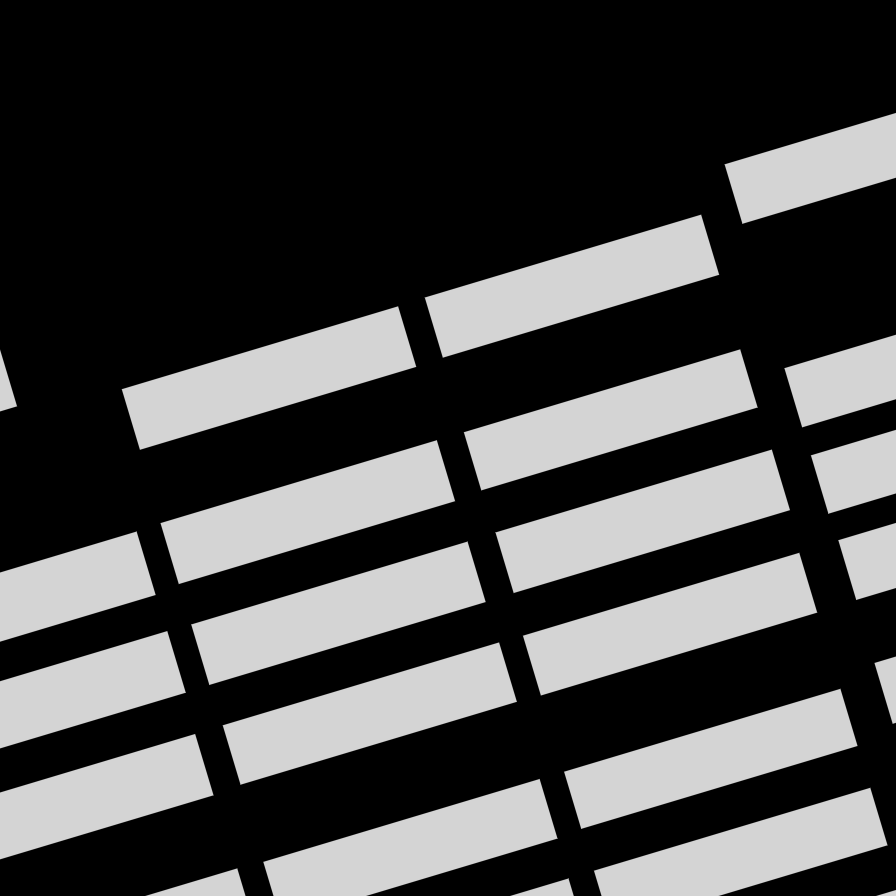
Give the GLSL for this pattern, as a Shadertoy shader.

```glsl
// Tilted grid of pale bars on black, in bands of three rows, with a loose upper edge.

float hash(vec2 p) {
    return fract(sin(dot(p, vec2(127.1, 311.7))) * 43758.5);
}

float boxDistance(vec2 p, vec2 halfSize) {
    vec2 d = abs(p) - halfSize;
    return length(max(d, 0.0)) + min(max(d.x, d.y), 0.0);
}

// Upper left corner of a bar, in the tilted frame with y pointing down.
vec2 barCorner(float column, float row) {
    vec2 corner = vec2(0.005 + 0.352 * column,
                       0.612 + 0.1172 * row + 0.041 * floor(row / 3.0));

    // The last column stands apart and its rows close up.
    if (column > 1.5) {
        corner.x += 0.0125;
        corner.y += row < 0.0 ? -0.046 : 0.032 - 0.0155 * row;
    }
    // The first bar of the top row has slipped away.
    if (column < 0.0 && row < 0.0) corner -= vec2(0.089, 0.086);

    vec2 cell = vec2(column, row);
    vec2 jitter = vec2(hash(cell + 3.0), hash(cell + 8.0)) - 0.5;
    return corner + jitter * vec2(0.004, 0.003);
}

void mainImage(out vec4 fragColor, in vec2 fragCoord) {
    vec2 p = fragCoord / iResolution.xy;
    p.y = 1.0 - p.y;

    // Rotate so that the bars lie along x.
    float tilt = radians(16.7);
    float c = cos(tilt), s = sin(tilt);
    p = vec2(c * p.x - s * p.y, s * p.x + c * p.y);

    float bars = 1.0;
    for (int row = -1; row < 6; row++) {
        for (int column = -1; column < 3; column++) {
            vec2 cell = vec2(column, row);
            float height = 0.069 + 0.005 * (hash(cell + 15.0) - 0.5);
            if (column < 0) height += 0.004;
            vec2 halfSize = 0.5 * vec2(0.322, height);
            vec2 center = barCorner(cell.x, cell.y) + halfSize;
            bars = min(bars, boxDistance(p - center, halfSize));
        }
    }

    float edge = 0.7 / iResolution.y;
    fragColor = vec4(vec3(0.83) * (1.0 - smoothstep(-edge, edge, bars)), 1.0);
}
```
